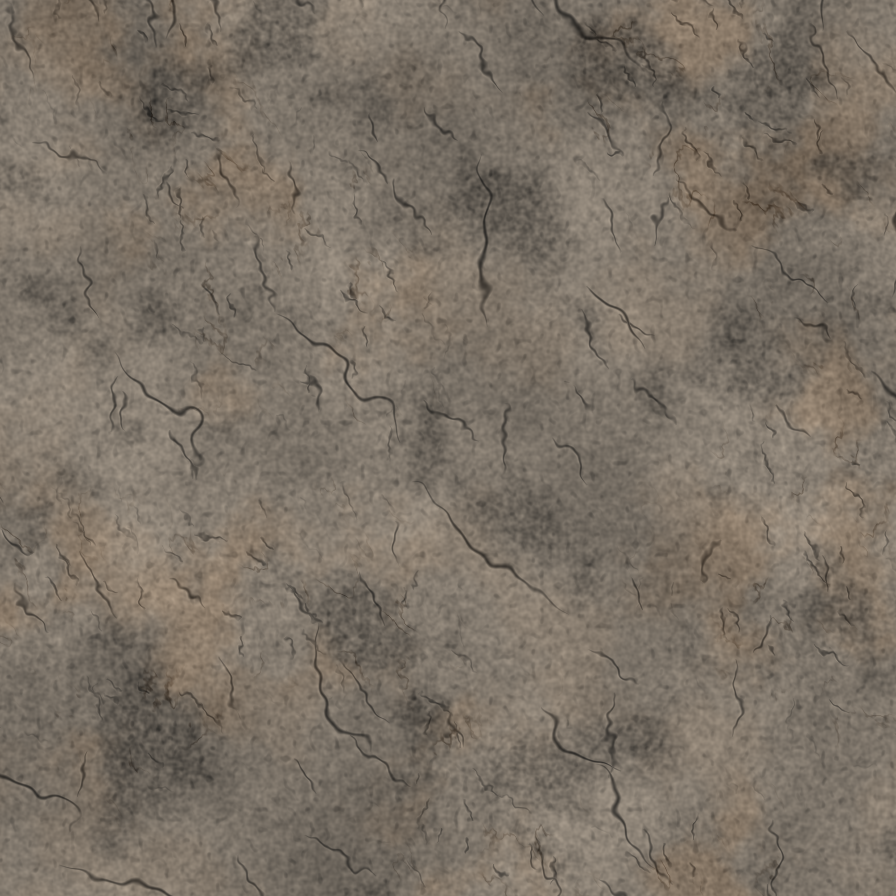
Reproduce this texture procedurally as a three.js fragment shader.

```glsl
#define STONE vec3(0.515, 0.473, 0.423)
#define WARM_TINT vec3(0.030, 0.002, -0.022)
#define BLOTCH_SCALE 4.0
#define BLOTCH_DEPTH 0.27
#define STAIN_DEPTH 0.20
#define GRAIN_DEPTH 0.27
#define RELIEF_DEPTH 0.42
#define CRACK_DEPTH 0.55
#define CRACK_WIDTH 0.0022
#define CRACK_ANGLE -1.05
#define EDGE_SOFTNESS 0.0018

varying vec2 vUv;

float hash(vec2 p) {
  vec3 q = fract(vec3(p.xyx) * 0.1031);
  q += dot(q, q.yzx + 33.33);
  return fract((q.x + q.y) * q.z);
}

float cornerSlope(vec2 cell, vec2 offset) {
  float angle = 6.2832 * hash(cell);
  return dot(vec2(cos(angle), sin(angle)), offset);
}

float gradientNoise(vec2 p) {
  vec2 cell = floor(p);
  vec2 f = fract(p);
  vec2 blend = f * f * f * (f * (f * 6.0 - 15.0) + 10.0);
  vec2 e = vec2(1.0, 0.0);
  float low = mix(cornerSlope(cell, f), cornerSlope(cell + e.xy, f - e.xy), blend.x);
  float high = mix(cornerSlope(cell + e.yx, f - e.yx), cornerSlope(cell + 1.0, f - 1.0), blend.x);
  return mix(low, high, blend.y);
}

float fbm(vec2 p) {
  float sum = 0.0;
  float amplitude = 1.0;
  for (int i = 0; i < 5; i++) {
    sum += amplitude * gradientNoise(p);
    p = mat2(1.6, 1.2, -1.2, 1.6) * p + 17.3;
    amplitude *= 0.5;
  }
  return sum;
}

vec2 warp(vec2 p) {
  return vec2(gradientNoise(p), gradientNoise(p + 41.7));
}

// Scattered tapering cracks: x is the dark gap, y the lit lip beside it
vec2 cracks(vec2 p, float cells, float density, float width) {
  vec2 q = p * cells;
  q += 0.22 * warp(q * 2.3) + 0.09 * warp(q * 6.1);
  vec2 result = vec2(0.0);
  for (int y = -1; y <= 1; y++) {
    for (int x = -1; x <= 1; x++) {
      vec2 id = floor(q) + vec2(float(x), float(y));
      vec2 center = id + vec2(hash(id + 3.1), hash(id + 57.9));
      float angle = CRACK_ANGLE + 1.3 * gradientNoise(center * 0.37) + 1.1 * (hash(id + 91.3) - 0.5);
      vec2 direction = vec2(cos(angle), sin(angle));
      vec2 d = q - center;
      float t = dot(d, direction) / mix(0.2, 0.65, hash(id + 23.7));
      float across = dot(d, vec2(-direction.y, direction.x)) / cells;
      float taper = max(1.0 - t * t, 0.0) * step(hash(id + 11.9), density);
      float gap = 1.0 - smoothstep(0.0, width * taper + EDGE_SOFTNESS, abs(across));
      float lip = 1.0 - smoothstep(0.0, 2.0 * width, abs(across + 2.0 * width));
      result = max(result, sqrt(taper) * vec2(gap, lip));
    }
  }
  return result;
}

// Flaky surface height, stretched along the main crack direction
float flakes(vec2 p) {
  float c = cos(CRACK_ANGLE);
  float s = sin(CRACK_ANGLE);
  vec2 q = mat2(c, -s, s, c) * (p + 0.02 * warp(p * 9.0));
  return fbm(q * vec2(13.0, 20.0));
}

void main() {
  vec2 p = vUv + 3.0;

  // Broad weathering
  float blotch = fbm(p * BLOTCH_SCALE);
  float stain = smoothstep(0.08, 0.50, fbm(p * 6.5 + 29.0));
  float rough = smoothstep(-0.18, 0.32, fbm(p * 3.2 + 63.0));
  float warm = smoothstep(-0.10, 0.40, fbm(p * 7.0 + 85.0)) * (0.3 + 0.7 * rough);

  // Fine grain and dark pits
  float grain = 0.45 * gradientNoise(p * 68.0) + 0.75 * gradientNoise(p * 131.0 + 7.0)
              + 0.50 * gradientNoise(p * 217.0 + 19.0);
  float pits = smoothstep(0.22, 0.55, gradientNoise(p * vec2(105.0, 88.0) + 31.0));

  // Side lit relief and thin creases
  float height = flakes(p);
  float relief = height - flakes(p + vec2(-0.0025, 0.0035));
  float crease = 1.0 - smoothstep(0.0, 0.07, abs(height + 0.12));
  crease *= rough * smoothstep(0.0, 0.35, gradientNoise(p * 19.0 + 47.0));

  // Cracks at three sizes
  vec2 gaps = cracks(p, 6.0, 0.42, CRACK_WIDTH);
  gaps = max(gaps, 0.8 * cracks(p + 5.0, 13.0, 0.40, 0.7 * CRACK_WIDTH));
  gaps = max(gaps, 0.75 * rough * cracks(p + 9.0, 27.0, 0.42, 0.5 * CRACK_WIDTH));

  float shade = 1.0 + BLOTCH_DEPTH * blotch - STAIN_DEPTH * stain;
  shade += GRAIN_DEPTH * grain * (0.8 + 0.4 * stain) - 0.16 * pits;
  shade += RELIEF_DEPTH * relief * (0.35 + 0.65 * rough);
  shade += 0.07 * gaps.y - 0.24 * crease;
  shade *= 1.0 - CRACK_DEPTH * gaps.x;

  vec3 color = STONE * max(shade, 0.2);
  color += WARM_TINT * (warm * (1.0 - 0.7 * stain) + 0.5 * crease - 0.25);
  gl_FragColor = vec4(clamp(color, 0.0, 1.0), 1.0);
}
```
